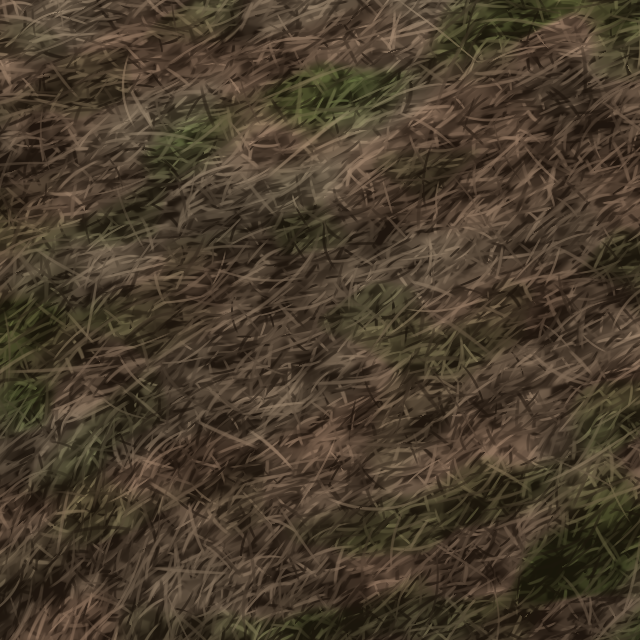
Give the GLSL for this texture, as a Shadertoy shader.

```glsl
// Dry, wind-laid meadow grass with dark gaps and olive green patches.
// Smooth cellular noise makes the litter; jittered grids of soft curved
// blades are layered over it, from fine and dense to long and sparse.

const vec3 SHADOW = vec3(0.115, 0.085, 0.055);
const vec3 STRAW = vec3(0.565, 0.500, 0.410);
const vec3 GREEN_TINT = vec3(0.80, 1.03, 0.72);
const vec3 RUST_TINT = vec3(1.06, 0.96, 0.95);
const int LAYERS = 15;

vec3 hash3(vec2 p) {
    vec3 q = fract(vec3(p.xyx) * vec3(0.1031, 0.1030, 0.0973));
    q += dot(q, q.yxz + 33.33);
    return fract((q.xxy + q.yzz) * q.zyx);
}

mat2 rotation(float a) {
    float c = cos(a), s = sin(a);
    return mat2(c, -s, s, c);
}

// Cell values blended by distance to their jittered centres
float cellNoise(vec2 p) {
    vec2 cell = floor(p);
    float total = 0.0, weights = 0.0;
    for (int y = -1; y <= 1; y++)
    for (int x = -1; x <= 1; x++) {
        vec2 id = cell + vec2(x, y);
        vec3 rnd = hash3(id + 71.0);
        vec2 d = id + rnd.xy - p;
        float w = exp(-7.0 * dot(d, d));
        total += w * rnd.z;
        weights += w;
    }
    return total / weights;
}

// Soft elliptical region tilted along the slope
float region(vec2 uv, vec2 centre, vec2 radius, float tilt) {
    vec2 q = rotation(tilt) * (uv - centre) / radius;
    return exp(-dot(q, q));
}

float greenCover(vec2 uv) {
    float g = region(uv, vec2(0.05, 0.46), vec2(0.15, 0.12), 0.3);
    g += region(uv, vec2(0.97, 0.10), vec2(0.24, 0.15), 0.5);
    g += 0.8 * region(uv, vec2(0.48, 0.85), vec2(0.34, 0.06), 0.3);
    g += 0.7 * region(uv, vec2(0.90, 0.98), vec2(0.20, 0.05), 0.1);
    g += 0.7 * region(uv, vec2(0.46, 0.06), vec2(0.16, 0.08), 0.4);
    float mottling = cellNoise(rotation(0.4) * uv * vec2(8.0, 14.0));
    return clamp(g * (0.5 + mottling) + 1.3 * (mottling - 0.58), 0.0, 1.0);
}

// Main lean of the grass: flatter at the top, steeper at the lower left
float lean(vec2 uv) {
    float waves = 0.12 * sin(7.0 * uv.x + 4.0 * uv.y) + 0.08 * sin(13.0 * uv.y - 9.0 * uv.x);
    return mix(0.60, 0.30, uv.y) + 0.4 * region(uv, vec2(0.15, 0.0), vec2(0.3), 0.0) + waves;
}

// One blade per cell; returns coverage and the random tone of the top blade
vec2 blades(vec2 uv, float cells, float width, float angle, float density, float seed) {
    vec2 p = uv * cells + seed * vec2(0.37, 0.61);
    vec2 cell = floor(p);
    vec2 best = vec2(0.0);
    for (int y = -1; y <= 1; y++)
    for (int x = -1; x <= 1; x++) {
        vec2 id = cell + vec2(x, y);
        vec3 place = hash3(id + seed * 17.0);
        vec3 shape = hash3(id + seed * 29.0 + 113.0);
        float turn = (place.z - 0.5) * 0.9;
        turn -= 1.35 * step(0.86, shape.x);
        turn += 0.65 * step(shape.x, 0.16);
        vec2 q = rotation(angle + turn) * (p - id - 0.15 - 0.7 * place.xy);
        float reach = 0.40 + 0.48 * shape.y;
        q.y += (place.x - 0.5) * 0.55 * q.x * q.x;
        float along = abs(q.x) / reach;
        float halfWidth = width * cells * (0.65 + 0.7 * place.y) * (1.0 - 0.35 * along);
        float cover = 1.0 - smoothstep(0.25 * halfWidth, halfWidth, abs(q.y));
        cover *= 1.0 - smoothstep(0.65, 1.0, along);
        cover *= step(fract(shape.x * 37.0), density);
        if (cover > best.x) best = vec2(cover, shape.z);
    }
    return best;
}

vec3 grassColour(float tone, float green, float rust) {
    vec3 c = mix(SHADOW, STRAW, clamp(tone, 0.0, 1.1));
    c *= mix(vec3(1.0), RUST_TINT, rust);
    return c * mix(vec3(1.0), GREEN_TINT, green);
}

void mainImage(out vec4 fragColor, in vec2 fragCoord) {
    vec2 uv = fragCoord / iResolution.y;
    float angle = lean(uv);
    float green = greenCover(uv);
    vec2 slope = rotation(0.4) * uv;

    // Broad light and dark drifts
    float drift = cellNoise(slope * vec2(5.0, 11.0) + 9.0) - 0.5;
    float clump = cellNoise(slope * vec2(17.0, 27.0) + 40.0) - 0.5;
    float rust = cellNoise(slope * vec2(6.0, 10.0) + 23.0);
    float light = 0.30 * drift + 0.34 * clump + 0.14 * (uv.y - 0.5) - 0.20 * green;

    // Shaded litter between the blades
    float litter = cellNoise(slope * vec2(42.0, 72.0));
    vec3 col = grassColour(0.06 + 0.55 * litter + light, green, rust);

    // Blades, fine to coarse
    for (int i = 0; i < LAYERS; i++) {
        float f = float(i) / float(LAYERS - 1);
        float cells = mix(34.0, 8.5, f);
        float density = mix(0.95, 0.5, f);
        vec2 blade = blades(uv, cells, mix(0.0042, 0.0036, f), angle, density, float(i) + 1.0);
        float tone = mix(0.40, 0.62, f * f) + (blade.y - 0.5) * mix(1.05, 0.65, f) + light;
        vec3 bladeCol = grassColour(tone, green * (1.0 - 0.55 * f), rust);
        col = mix(col, bladeCol, blade.x * mix(0.78, 0.70, f));
    }

    fragColor = vec4(col, 1.0);
}
```
